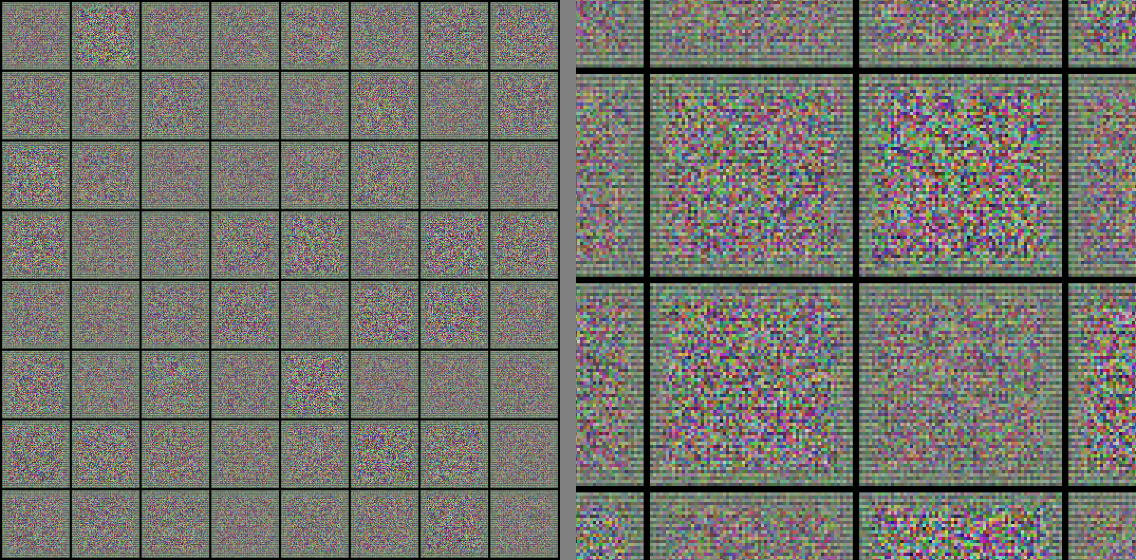
Left: the whole. Right: its middle third, enlarged.
Write a Shadertoy shader that draws this pattern.

```glsl
// Eight by eight grid of fine coloured noise tiles with scan-line rims and black gutters.
#define TILES 8.0
#define CELLS 64.0
#define GUTTER 2.0
#define GRAIN 0.31
#define STRIPE 0.075
#define RIM_CELLS 9.0
#define CENTRE_COLOR vec3(0.505, 0.480, 0.465)
#define RIM_COLOR vec3(0.460, 0.515, 0.450)
#define GUTTER_COLOR vec3(0.0)

vec3 hash3(vec2 p) {
    vec3 q = fract(p.xyx * vec3(0.1031, 0.1030, 0.0973));
    q += dot(q, q.yxz + 33.33);
    return fract((q.xxy + q.yzz) * q.zyx);
}

// Colour of one square grain inside a tile
vec3 grainColor(vec2 cell, vec2 tile) {
    cell = clamp(cell, 0.0, CELLS - 1.0);
    vec2 toEdge = min(cell, CELLS - 1.0 - cell);
    float inner = smoothstep(0.0, RIM_CELLS, min(toEdge.x, toEdge.y));

    // Each tile has its own contrast
    float mood = hash3(tile + 71.0).x;
    float contrast = mix(0.72, 1.3, mood * mood);
    vec3 noise = 2.0 * hash3(cell + tile * CELLS + 13.0) - 1.0;

    // Alternating rows and columns show most clearly at the rim
    vec2 parity = 2.0 * mod(cell, 2.0) - 1.0;
    float fourth = 1.0 - step(1.0, mod(cell.y, 4.0));
    float weave = parity.y * mix(1.0, 0.4, inner) + 0.3 * parity.x - 0.5 * fourth;

    vec3 color = mix(RIM_COLOR, CENTRE_COLOR, inner);
    color += STRIPE * weave * vec3(1.0, 0.9, 0.8);
    color += GRAIN * contrast * mix(0.4, 1.0, inner) * noise;
    return clamp(color, 0.0, 1.0);
}

void mainImage(out vec4 fragColor, in vec2 fragCoord) {
    // Grid units: one unit is one grain
    float pitch = CELLS + GUTTER;
    float span = TILES * pitch + GUTTER;
    vec2 pixel = span / iResolution.xy;
    vec2 p = fragCoord * pixel - 0.5 * GUTTER;
    vec2 tile = floor(p / pitch);
    vec2 local = p - tile * pitch;

    // Blend the four nearest grains over a narrow edge
    vec2 g = local - 0.5 * GUTTER - 0.5;
    vec2 cell = floor(g);
    vec2 softness = clamp(0.55 * pixel, 0.001, 1.0);
    vec2 blend = clamp((fract(g) - 0.5) / softness + 0.5, 0.0, 1.0);
    vec3 low = mix(grainColor(cell, tile), grainColor(cell + vec2(1, 0), tile), blend.x);
    vec3 high = mix(grainColor(cell + vec2(0, 1), tile), grainColor(cell + 1.0, tile), blend.x);
    vec3 color = mix(low, high, blend.y);

    // Gutters between and around the tiles
    vec2 fromLine = min(local, pitch - local) - 0.5 * GUTTER;
    vec2 cover = clamp(fromLine / pixel + 0.5, 0.0, 1.0);
    color = mix(GUTTER_COLOR, color, cover.x * cover.y);

    fragColor = vec4(color, 1.0);
}
```
